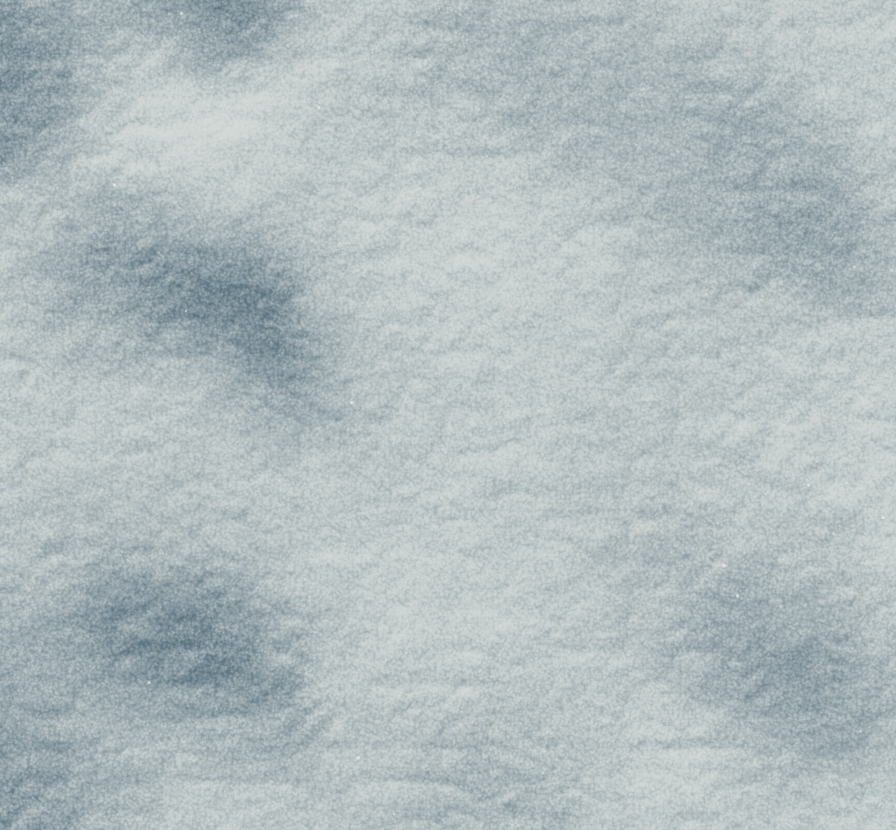
A Shadertoy shader for this texture:

```glsl
// Sunlit powder snow: soft drifts, shaded hollows, crumbly clumps, fine grain and glints.

const vec3 SHADE_COLOR = vec3(0.505, 0.578, 0.612);
const vec3 LIT_COLOR   = vec3(0.770, 0.802, 0.800);
const float BASE_TONE      = 0.90;   // 0 is shade colour, 1 is lit colour
const float DRIFT_CONTRAST = 0.50;
const float CLUMP_FREQ     = 21.0;
const float CLUMP_RELIEF   = 0.75;
const float CLUMP_TONE     = 0.18;
const float CRYSTAL_GRAIN  = 0.46;
const float FINE_GRAIN     = 0.44;
const float CRYSTAL_FREQ   = 200.0;
const float FINE_FREQ      = 440.0;
const vec2  TO_LIGHT       = vec2(-0.004, 0.008);
const mat2  OCTAVE_TURN    = mat2(0.8, 0.6, -0.6, 0.8);

float hash(vec2 p) {
    vec3 q = fract(vec3(p.xyx) * 0.1031);
    q += dot(q, q.yzx + 33.33);
    return fract((q.x + q.y) * q.z);
}

float noise(vec2 p) {
    vec2 cell = floor(p), f = fract(p);
    f = f * f * (3.0 - 2.0 * f);
    return mix(mix(hash(cell), hash(cell + vec2(1, 0)), f.x),
               mix(hash(cell + vec2(0, 1)), hash(cell + vec2(1, 1)), f.x), f.y);
}

// Layered noise, centred on zero
float fbm(vec2 p) {
    float sum = 0.0, amp = 0.5;
    for (int i = 0; i < 5; i++) {
        sum += amp * (noise(p) - 0.5);
        p = OCTAVE_TURN * p * 2.03 + 17.3;
        amp *= 0.55;
    }
    return sum;
}

// Puffy lumps parted by sharp creases, roughly centred on zero
float snowHeight(vec2 p) {
    p = p * vec2(0.85, 1.2) * CLUMP_FREQ + 60.0;
    float sum = 0.0, amp = 0.5;
    for (int i = 0; i < 4; i++) {
        sum += amp * (abs(2.0 * noise(p) - 1.0) - 0.36);
        p = OCTAVE_TURN * p * 1.9 + 23.7;
        amp *= 0.6;
    }
    return sum;
}

// Bright crystals with dark gaps: distance to the nearest scattered point
float crystals(vec2 p) {
    vec2 cell = floor(p), f = fract(p);
    float nearest = 2.0;
    for (int i = 0; i < 9; i++) {
        vec2 o = vec2(i % 3, i / 3) - 1.0;
        vec2 point = o + vec2(hash(cell + o + 13.0), hash(cell + o + 71.0));
        nearest = min(nearest, length(point - f));
    }
    return 0.48 - nearest;
}

// A column of shaded hollows, steeper on the right side
float hollows(vec2 p, float x, float y, float period, float width) {
    float dx = p.x - x;
    dx /= width * (dx > 0.0 ? 0.75 : 1.2);
    float wave = 0.5 + 0.5 * cos(6.2832 * (p.y - y + 0.35 * (p.x - x)) / period);
    return exp(-dx * dx) * wave * wave;
}

// Bright swell along a line through a point
float ridge(vec2 p, vec2 through, vec2 across, float width) {
    float d = dot(p - through, normalize(across)) / width;
    return exp(-d * d);
}

// Sparse round glints, one candidate per cell
float glints(vec2 p, float cellSize, float density, float radius, float pixel) {
    vec2 cell = floor(p / cellSize);
    vec2 center = 0.2 + 0.6 * vec2(hash(cell + 11.0), hash(cell + 47.0));
    float size = radius * (0.6 + 0.8 * hash(cell + 83.0));
    float dist = length(p - (cell + center) * cellSize);
    float disc = 1.0 - smoothstep(size - 0.6 * pixel, size + 0.6 * pixel, dist);
    return disc * step(1.0 - density, hash(cell + 5.0));
}

void mainImage(out vec4 fragColor, in vec2 fragCoord) {
    vec2 p = fragCoord / iResolution.y;
    float pixel = 1.0 / iResolution.y;

    // Broad drifts: ragged hollows between bright swells
    vec2 q = p + 0.17 * vec2(fbm(p * 4.0 + 3.0), fbm(p * 4.0 + 29.0));
    float shade = 0.95 * hollows(q, 0.28, 0.19, 0.44, 0.15)
                + 0.55 * hollows(q, 0.97, 0.23, 0.53, 0.17)
                + 0.85 * hollows(q, 0.00, 0.04, 0.91, 0.20)
                + 0.40 * hollows(q, 0.62, 0.94, 0.95, 0.15);
    float swell = 0.38 * ridge(q, vec2(0.25, 0.88), vec2(-0.5, 0.86), 0.07) * smoothstep(0.6, 0.3, q.x)
                + 0.17 * ridge(q, vec2(0.55, 0.40), vec2(0.98, -0.20), 0.15);
    float tone = BASE_TONE - shade + swell;
    tone += DRIFT_CONTRAST * fbm(OCTAVE_TURN * p * vec2(3.2, 4.2) + 8.0);

    // Crumbly clumps lit from the upper left
    float height = snowHeight(p);
    float relief = height - snowHeight(p + TO_LIGHT);
    float roughness = mix(0.85, 1.3, clamp(shade - swell, 0.0, 1.0));
    tone += roughness * (CLUMP_RELIEF * relief + CLUMP_TONE * height);

    // Ice grain, stronger in the shade
    float grain = CRYSTAL_GRAIN * crystals(p * CRYSTAL_FREQ + 300.0)
                + FINE_GRAIN * (noise(OCTAVE_TURN * p * FINE_FREQ + 500.0) - 0.5);
    tone += roughness * grain;

    // Soft shoulder keeps lit snow from glaring
    tone = tone > 0.9 ? 0.9 + 0.4 * (1.0 - exp(-(tone - 0.9) / 0.4)) : tone;
    vec3 color = mix(SHADE_COLOR, LIT_COLOR, max(tone, -0.5));

    // Sparkling crystals
    float sparkle = 0.30 * glints(p, 0.011, 0.05, 0.0012, pixel)
                  + 0.65 * glints(p, 0.050, 0.06, 0.0016, pixel);
    color = mix(color, vec3(0.92, 0.94, 0.94), min(sparkle, 1.0));

    fragColor = vec4(color, 1.0);
}
```
